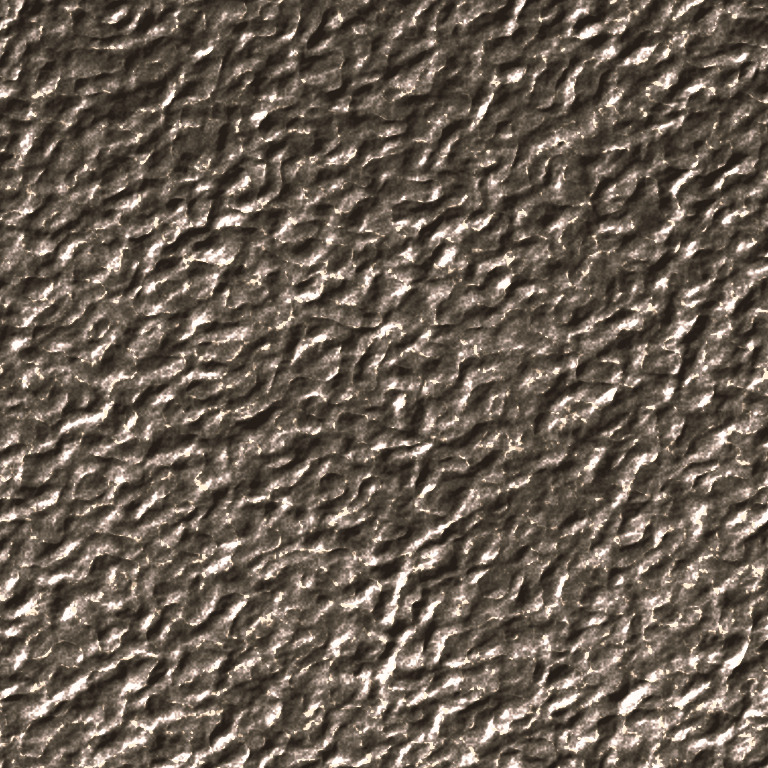
Give the GLSL for this texture, as a WebGL 1 fragment shader.

```glsl
precision highp float;
// Rough cast-metal relief: crinkled ridges and pits under low raking light.
// The slope of layered ridged noise along the light sets a tone, which a
// colour ramp turns into shadow, bronze and glare, with fine grain and glints.

uniform vec2 u_resolution;

const float RIDGE_FREQ = 31.0;   // ridges across the canvas
const float GRAIN_ANGLE = 0.54;  // lean of the ridges, in radians
const float STRETCH = 0.84;      // below 1 lengthens the ridges

float hash(vec2 p) {
  vec3 q = fract(vec3(p.xyx) * vec3(0.1031, 0.1030, 0.0973));
  q += dot(q, q.yzx + 33.33);
  return fract((q.x + q.y) * q.z);
}

vec2 cornerGradient(vec2 cell) {
  float a = 6.28318 * hash(cell);
  return vec2(cos(a), sin(a));
}

float gradientNoise(vec2 p) {
  vec2 i = floor(p), f = fract(p);
  vec2 w = f * f * f * (f * (f * 6.0 - 15.0) + 10.0);
  vec2 e = vec2(1.0, 0.0);
  float a = dot(cornerGradient(i), f);
  float b = dot(cornerGradient(i + e.xy), f - e.xy);
  float c = dot(cornerGradient(i + e.yx), f - e.yx);
  float d = dot(cornerGradient(i + e.xx), f - e.xx);
  return mix(mix(a, b, w.x), mix(c, d, w.x), w.y);
}

float valueNoise(vec2 p) {
  vec2 i = floor(p), f = fract(p);
  vec2 w = f * f * (3.0 - 2.0 * f);
  vec2 e = vec2(1.0, 0.0);
  return mix(mix(hash(i), hash(i + e.xy), w.x),
             mix(hash(i + e.yx), hash(i + e.xx), w.x), w.y);
}

// Bend the domain so that the ridges wander and their rims turn ragged.
vec2 warp(vec2 p) {
  vec2 broad = vec2(gradientNoise(p * 0.7 + 71.3), gradientNoise(p * 0.7 + 137.9));
  vec2 ragged = vec2(gradientNoise(p * 3.3 + 19.1), gradientNoise(p * 3.3 + 251.7));
  return p + 0.3 * broad + 0.09 * ragged;
}

// Distance-like value that falls to a minimum along the ridge crests.
float crestDistance(vec2 q) {
  float n = gradientNoise(q + 40.0);
  return sqrt(n * n + 0.0012);
}

float height(vec2 p) {
  vec2 q = warp(p);
  return 0.75 * gradientNoise(q * 0.95 + 210.0)
       - 0.8 * crestDistance(q)
       + 0.29 * gradientNoise(q * 1.8 + 90.0)
       + 0.05 * gradientNoise(q * 4.3 + 160.0);
}

float slopeAlong(vec2 p, vec2 dir, float reach) {
  return (height(p - dir * reach) - height(p + dir * reach)) / (2.0 * reach);
}

float ramp(float x, float from, float to) {
  return clamp((x - from) / (to - from), 0.0, 1.0);
}

vec3 metalColour(float tone) {
  vec3 shadow = vec3(0.145, 0.115, 0.095);
  vec3 dark   = vec3(0.23, 0.20, 0.165);
  vec3 bronze = vec3(0.35, 0.31, 0.26);
  vec3 grey   = vec3(0.49, 0.44, 0.39);
  vec3 sheen  = vec3(0.67, 0.59, 0.55);
  vec3 bright = vec3(0.90, 0.80, 0.74);
  vec3 glare  = vec3(1.00, 0.99, 0.98);
  vec3 c = mix(shadow, dark, ramp(tone, -1.7, -0.95));
  c = mix(c, bronze, ramp(tone, -0.95, -0.16));
  c = mix(c, grey, ramp(tone, -0.16, 0.41));
  c = mix(c, sheen, ramp(tone, 0.41, 0.86));
  c = mix(c, bright, ramp(tone, 0.86, 1.23));
  return mix(c, glare, ramp(tone, 1.23, 1.52));
}

void main() {
  vec2 uv = gl_FragCoord.xy / min(u_resolution.x, u_resolution.y);

  // Turn into the frame of the ridges.
  float s = sin(GRAIN_ANGLE), c = cos(GRAIN_ANGLE);
  vec2 p = vec2((c * uv.x + s * uv.y) * STRETCH, c * uv.y - s * uv.x);
  p = p * RIDGE_FREQ + 30.0;

  // Raking light, with broad changes in relief and exposure.
  vec2 light = normalize(vec2(-0.2, 1.0));
  float relief = 1.05 + 0.35 * gradientNoise(uv * 5.0 + 12.0);
  float exposure = 0.45 * (0.5 - uv.y) + 0.4 * gradientNoise(uv * 4.0 + 55.0);
  float tone = relief * slopeAlong(p, light, 0.05) + exposure - 0.23;

  // Fine grain, then warm glints scattered along lit crests.
  float grain = valueNoise(uv * 390.0) - 0.5;
  tone += grain * (0.55 + 0.35 * ramp(tone, -0.8, 0.8));
  float crest = 1.0 - smoothstep(0.045, 0.11, crestDistance(warp(p)));
  float speck = smoothstep(0.42, 0.72, valueNoise(uv * 260.0 + 17.0));
  float glint = speck * (0.1 + crest) * ramp(tone, -0.7, 0.5);
  tone += 1.2 * glint;

  vec3 warmth = mix(vec3(1.0), vec3(1.0, 0.96, 0.86), min(glint, 1.0));
  gl_FragColor = vec4(metalColour(tone) * warmth, 1.0);
}
```
